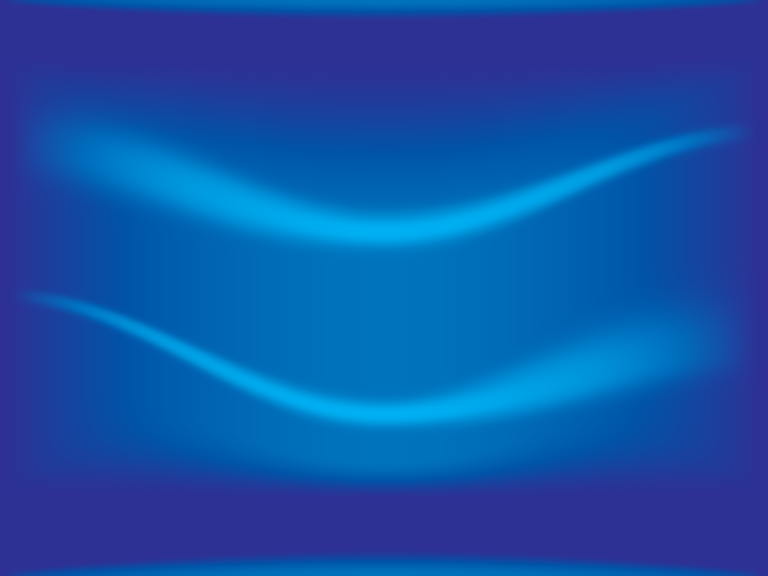
Give the GLSL for this background, as a Shadertoy shader.

```glsl
const vec3 VIOLET = vec3(0.18, 0.19, 0.58);
const vec3 DEEP_BLUE = vec3(0.0, 0.33, 0.66);
const vec3 BLUE = vec3(0.0, 0.45, 0.74);
const vec3 CYAN = vec3(0.0, 0.69, 0.95);

// Three-stop gradient from the violet rim to the bright centre
vec3 backdrop(float level) {
    vec3 rim = mix(VIOLET, DEEP_BLUE, clamp(level * 2.0, 0.0, 1.0));
    return mix(rim, BLUE, clamp(level * 2.0 - 1.0, 0.0, 1.0));
}

// Minimum of two positive masks without a crease
float softMin(float a, float b) {
    a = max(a, 0.001);
    b = max(b, 0.001);
    return inversesqrt(1.0 / (a * a) + 1.0 / (b * b) - 1.0);
}

// Ribbon profile with separate softness above and below its spine
float ribbon(float offset, float above, float below) {
    float d = offset / (offset > 0.0 ? above : below);
    return exp(-0.5 * pow(abs(d), 2.4));
}

void mainImage(out vec4 fragColor, in vec2 fragCoord) {
    vec2 uv = fragCoord / iResolution.xy;
    float x = uv.x - 0.5;
    float reach = abs(x);
    float rise = pow(sin(3.14159 * x), 2.0);
    float leftward = smoothstep(0.0, 0.42, -x);
    float rightward = smoothstep(0.0, 0.42, x);

    // Ribbon spines sag in the middle and lift unevenly at the ends
    float upper = 0.597 + rise * (x < 0.0 ? 0.15 : 0.175);
    float lower = 0.28 + rise * (x < 0.0 ? 0.208 : 0.118);

    // Broad blue field, fading toward all four sides
    float across = max(1.0 - pow(reach / 0.49, 1.8), 0.0);
    float roof = 1.0 - smoothstep(upper - 0.04, 0.91, uv.y);
    float ground = smoothstep(0.13, 0.2 + 0.16 * rise, uv.y);
    float level = softMin(across, roof * ground);

    // Thin blue glow along the top and bottom borders
    float topGlow = 1.0 - smoothstep(0.0, 0.012 + 0.028 * across, 1.0 - uv.y);
    float bottomGlow = 1.0 - smoothstep(0.0, 0.012 + 0.038 * across, uv.y);
    level = max(level, max(topGlow, bottomGlow) * sqrt(across));

    // Bright ribbons, each with one broad, faint wing
    float taper = max(1.0 - pow(reach / 0.485, 2.0), 0.0);
    float upperGlow = taper * (1.0 - 0.25 * leftward) * ribbon(uv.y - upper,
        0.021 + 0.026 * leftward - 0.010 * rightward,
        0.019 + 0.021 * leftward - 0.007 * rightward);
    float lowerGlow = taper * (1.0 - 0.3 * rightward) * ribbon(uv.y - lower,
        0.017 + 0.045 * rightward - 0.008 * leftward,
        0.015 + 0.018 * rightward - 0.005 * leftward);
    float glow = max(upperGlow, lowerGlow);

    vec3 color = mix(backdrop(level + 0.6 * glow), CYAN, glow);
    fragColor = vec4(color, 1.0);
}
```
